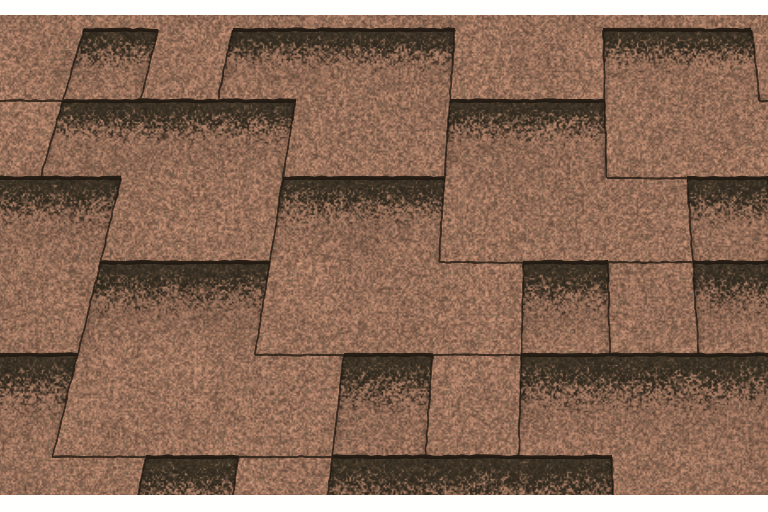
A Shadertoy shader for this texture:

```glsl
// Overlapping brown roof shingles with grainy shadow bands, receding in mild perspective.

float hash(vec2 p) {
    vec3 q = fract(vec3(p.xyx) * 0.1031);
    q += dot(q, q.yzx + 33.33);
    return fract((q.x + q.y) * q.z);
}

float noise(vec2 p) {
    vec2 i = floor(p), f = fract(p);
    f = f * f * (3.0 - 2.0 * f);
    return mix(mix(hash(i), hash(i + vec2(1, 0)), f.x),
               mix(hash(i + vec2(0, 1)), hash(i + vec2(1, 1)), f.x), f.y);
}

// True where a course shows its shaded upper part between two tabs.
// Twelve columns repeat: gaps of 1, 3, 2 between tabs of 1, 2, 3; each course steps by two.
bool isShaded(float column, float row) {
    float k = mod(column + 2.0 * row + 7.5, 12.0);
    return k < 1.0 || (k > 2.0 && k < 5.0) || (k > 7.0 && k < 9.0);
}

// Coverage of a line of the given half width
float stroke(float dist, float halfWidth, float pixel) {
    return 1.0 - smoothstep(halfWidth - 0.5 * pixel, halfWidth + 0.5 * pixel, dist);
}

void mainImage(out vec4 fragColor, in vec2 fragCoord) {
    // Canvas units: 768 wide, 512 high, y pointing down
    vec2 uv = fragCoord / iResolution.xy;
    vec2 p = vec2(uv.x, 1.0 - uv.y) * vec2(768.0, 512.0);
    float pixel = 768.0 / iResolution.x;

    // Slightly ragged cut edges
    vec2 cut = p + 1.4 * (vec2(noise(p / 7.0), noise(p / 7.0 + 91.0)) - 0.5);

    // Perspective onto the roof plane: x in columns, y in courses
    float depth = cut.y + 1640.0;
    vec2 roof = vec2(((cut.x - 570.0) * 1900.0 / depth - 38.0) / 84.5,
                     24.56 * (1.0 - 1670.0 / depth));
    vec2 cellSize = vec2(84.5 * depth / 1900.0, depth * depth / 41015.0);
    vec2 cell = floor(roof);
    vec2 nearest = floor(roof + 0.5);
    vec2 edgeDist = abs(roof - nearest) * cellSize;
    float down = fract(roof.y);
    bool shaded = isShaded(cell.x, cell.y);

    // Mineral granules
    float fine = noise(p / 1.7);
    float coarse = noise(p / 3.1 + 40.0);
    float grain = 0.6 * fine + 0.4 * coarse - 0.5;
    vec3 color = vec3(0.59, 0.435, 0.35) * (1.0 + 0.75 * grain);
    color = mix(color, vec3(0.43, 0.37, 0.29), 0.6 * smoothstep(0.7, 0.95, noise(p / 2.3 + 170.0)));
    color *= 0.96 + 0.08 * noise(p / 60.0);

    // Dark band fading down through scattered granules
    if (shaded) {
        color *= mix(0.84, 1.0, down);
        float band = 1.0 - smoothstep(0.14, 0.5, down + 0.55 * grain);
        color = mix(color, vec3(0.225, 0.19, 0.14) * (1.0 + 0.6 * grain), 0.95 * band);
    }

    // Side cuts between tabs and gaps, with a soft shadow on the gap side
    bool sideCut = isShaded(nearest.x - 1.0, cell.y) != isShaded(nearest.x, cell.y);
    float ink = 0.0;
    if (sideCut && cell.y >= 0.0) {
        ink = 0.75 * stroke(edgeDist.x, 0.9, pixel);
        if (shaded) color *= 1.0 - 0.25 * exp(-edgeDist.x / 2.5);
    }

    // Lower edges of courses: heavy over a gap, thin over a tab, none along one slab
    bool above = isShaded(cell.x, nearest.y - 1.0);
    bool below = isShaded(cell.x, nearest.y);
    if (below)
        ink = max(ink, 0.95 * stroke(edgeDist.y, 1.9, pixel));
    else if (!above && nearest.y > 0.5)
        ink = max(ink, 0.8 * stroke(edgeDist.y, 1.1, pixel));
    color = mix(color, vec3(0.13, 0.1, 0.07), ink);

    // White margins above and below
    float inside = smoothstep(-0.5, 0.5, (240.0 - abs(p.y - 255.0)) / pixel);
    fragColor = vec4(mix(vec3(1.0, 1.0, 0.995), color, inside), 1.0);
}
```
